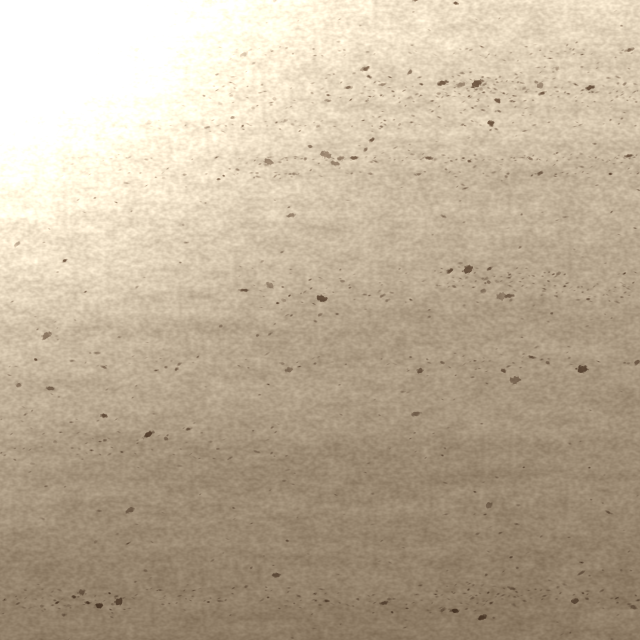
Reproduce this texture procedurally as a WebGL 1 fragment shader.

```glsl
precision highp float;
// Honed travertine slab: pale horizontal strata with rows of dark pits, lit from the upper left.

uniform vec2 u_resolution;

#define GRAIN_SCALE vec2(115.0, 165.0)
#define GRAIN_CONTRAST 0.105
#define MOTTLE_CONTRAST 0.07
#define STRATA_CONTRAST 0.055
#define VEIN_GLOW 0.028
#define GLOW_STRENGTH 0.30
#define PIT_TINT vec3(0.50, 0.42, 0.36)
#define PIT_SOFTNESS 0.0014
#define LARGE_PIT_CELLS vec2(48.0, 72.0)
#define SMALL_PIT_CELLS vec2(95.0, 135.0)

vec2 hash2(vec2 p) {
  vec3 q = fract(p.xyx * vec3(0.1031, 0.1030, 0.0973));
  q += dot(q, q.yzx + 33.33);
  return fract((q.xx + q.yz) * q.zy);
}

float cornerSlope(vec2 cell, vec2 offset) {
  float angle = 6.2832 * hash2(cell).x;
  return dot(vec2(cos(angle), sin(angle)), offset);
}

float gradientNoise(vec2 p) {
  vec2 i = floor(p), f = p - i;
  vec2 u = f * f * f * (f * (f * 6.0 - 15.0) + 10.0);
  vec2 e = vec2(1.0, 0.0);
  float low = mix(cornerSlope(i, f), cornerSlope(i + e, f - e), u.x);
  float high = mix(cornerSlope(i + e.yx, f - e.yx), cornerSlope(i + 1.0, f - 1.0), u.x);
  return mix(low, high, u.y);
}

float band(float y, float centre, float width) {
  float d = (y - centre) / width;
  return exp(-d * d);
}

// Chance of a pit: bedding rows, broken into patches along their length
float pitDensity(vec2 p) {
  float y = p.y + 0.006 * gradientNoise(p * vec2(4.0, 3.0) + 7.0);
  float right = smoothstep(0.2, 0.75, p.x);
  float rows = 0.40 * band(y, 0.918, 0.008)
             + 0.55 * band(y, 0.860, 0.026) * right
             + 0.55 * band(y, 0.805, 0.006)
             + 0.85 * band(y, 0.752, 0.005)
             + 0.45 * band(y, 0.729, 0.005)
             + 0.45 * band(y, 0.555, 0.022) * right
             + 0.18 * band(y, 0.434, 0.012)
             + 0.16 * band(y, 0.305, 0.025) * (1.0 - right)
             + 0.45 * band(y, 0.065, 0.016);
  float patches = 1.0 + 1.6 * gradientNoise(p * vec2(6.0, 14.0) + 31.0);
  return (0.025 + rows) * clamp(patches, 0.15, 1.7);
}

// Scattered, tilted, ragged ellipses, one candidate per cell
float pits(vec2 p, vec2 cells, float minLength, float maxLength, float seed) {
  vec2 home = floor(p * cells);
  float ragged = 0.6 * gradientNoise(p * 230.0 + seed);
  float cover = 0.0;
  for (int j = -1; j <= 1; j++) {
    for (int i = -1; i <= 1; i++) {
      vec2 cell = home + vec2(float(i), float(j));
      vec2 place = hash2(cell + seed);
      vec2 shape = hash2(cell + seed + 57.0);
      vec2 kind = hash2(cell + seed + 113.0);
      vec2 centre = (cell + 0.1 + 0.8 * place) / cells;
      float halfLength = mix(minLength, maxLength, pow(shape.x, 5.0));
      float halfHeight = halfLength * mix(0.35, 0.75, shape.y);
      float tilt = 1.1 * (fract(shape.y * 17.0) - 0.4);
      float c = cos(tilt), s = sin(tilt);
      vec2 d = p - centre;
      d = vec2(c * d.x + s * d.y, c * d.y - s * d.x) / vec2(halfLength, halfHeight);
      float edge = (length(d) - 1.0 + ragged) * halfHeight;
      float inside = 1.0 - smoothstep(-PIT_SOFTNESS, PIT_SOFTNESS, edge);
      float present = step(kind.x, pitDensity(centre));
      cover = max(cover, inside * present * mix(0.45, 1.0, kind.y));
    }
  }
  return cover;
}

// Light falling off from the upper left corner
float lighting(vec2 p) {
  vec2 d = p - vec2(0.03, 0.98);
  float base = 0.545 + 0.15 * p.y + 0.20 * p.y * p.y;
  return base + 0.25 * p.y * exp(-2.5 * p.x) + GLOW_STRENGTH * exp(-7.0 * dot(d, d));
}

// Wavy beds, thin pale veins, mottling and fine grain
float stoneTone(vec2 p) {
  float bend = 0.02 * gradientNoise(p * vec2(3.0, 4.0) + 3.0);
  vec2 q = vec2(p.x, p.y + bend);
  float strata = gradientNoise(q * vec2(1.2, 13.0) + 11.0)
               + 0.7 * gradientNoise(q * vec2(3.0, 38.0) + 23.0);
  float ridge = 1.0 - smoothstep(0.0, 0.10, abs(gradientNoise(q * vec2(2.2, 9.0) + 41.0)));
  float vein = ridge * smoothstep(-0.1, 0.3, gradientNoise(p * vec2(3.0, 7.0) + 5.0));
  vein += band(q.y + 0.5 * bend, 0.215, 0.010) - 0.8 * band(q.y, 0.125, 0.025);
  float mottle = gradientNoise(q * vec2(22.0, 46.0)) + 0.7 * gradientNoise(q * vec2(55.0, 85.0));
  float grain = gradientNoise(p * GRAIN_SCALE) + 0.5 * gradientNoise(p * GRAIN_SCALE * 1.8 + 9.0);
  return STRATA_CONTRAST * strata + VEIN_GLOW * vein
       + MOTTLE_CONTRAST * mottle + GRAIN_CONTRAST * grain;
}

void main() {
  vec2 p = gl_FragCoord.xy / u_resolution;
  float light = lighting(p);
  float tone = light * (1.0 + stoneTone(p));
  vec3 stone = vec3(tone, 1.026 * tone - 0.085, tone - 0.16);

  float pit = max(pits(p, LARGE_PIT_CELLS, 0.0016, 0.0085, 3.0),
                  0.6 * pits(p, SMALL_PIT_CELLS, 0.0012, 0.0035, 211.0));
  pit *= 1.0 - 0.85 * smoothstep(0.98, 1.15, light);
  gl_FragColor = vec4(clamp(mix(stone, stone * PIT_TINT, pit), 0.0, 1.0), 1.0);
}
```
